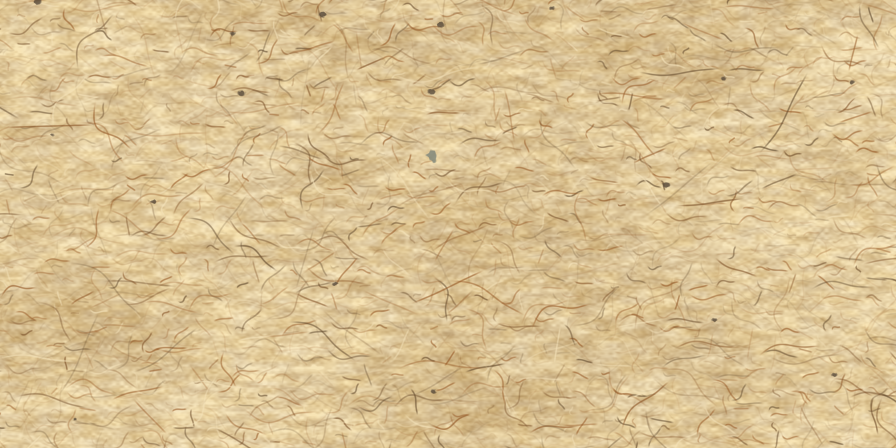
Reproduce this texture procedurally as a Shadertoy shader.

```glsl
const vec3 PULP_DARK = vec3(0.72, 0.595, 0.395);
const vec3 PULP_LIGHT = vec3(0.95, 0.875, 0.70);
const vec3 FIBRE_RUST = vec3(0.60, 0.36, 0.16);
const vec3 FIBRE_BROWN = vec3(0.38, 0.29, 0.18);
const vec3 FIBRE_PALE = vec3(0.96, 0.89, 0.73);
const vec3 FLECK_COLOR = vec3(0.30, 0.25, 0.20);
const vec3 STAIN_COLOR = vec3(0.45, 0.49, 0.46);
const vec2 STAIN_POS = vec2(0.965, 0.65);
const float STAIN_RADIUS = 0.014;
const float MEAN_TONE = 0.655;
const float CLOUD_GAIN = 0.65;
const float STREAK_GAIN = 0.85;
const float GRAIN_GAIN = 0.38;
const float WEAVE_GAIN = 0.045;
const float WEAVE_COUNT = 56.0;
const float FIBRE_WIDTH = 0.0012;
const float FLECK_CELL = 0.22;
const int FIBRE_LAYERS = 6;

float hash(vec2 p) {
    vec3 q = fract(vec3(p.xyx) * 0.1031);
    q += dot(q, q.yzx + 33.33);
    return fract((q.x + q.y) * q.z);
}

vec2 hash2(vec2 p) {
    return vec2(hash(p), hash(p + 71.7));
}

float noise(vec2 p) {
    vec2 i = floor(p), f = fract(p);
    f = f * f * (3.0 - 2.0 * f);
    return mix(mix(hash(i), hash(i + vec2(1, 0)), f.x),
               mix(hash(i + vec2(0, 1)), hash(i + vec2(1, 1)), f.x), f.y);
}

float fbm(vec2 p) {
    float sum = 0.0, gain = 0.54;
    for (int i = 0; i < 3; i++) {
        sum += gain * noise(p);
        p = p * 2.03 + 17.3;
        gain *= 0.55;
    }
    return sum;
}

// Coverage of one bowed hair centred on the origin
float hair(vec2 p, float angle, float halfLength, float bow, float px) {
    float c = cos(angle), s = sin(angle);
    p = vec2(c * p.x + s * p.y, c * p.y - s * p.x);
    float u = p.x / halfLength;
    float bend = bow * halfLength * (u * u - 0.4 + 0.35 * sin(u * 4.0));
    float slope = bow * (2.0 * u + 1.4 * cos(u * 4.0));
    float d = abs(p.y - bend) / sqrt(1.0 + slope * slope);
    float line = 1.0 - smoothstep(0.0, FIBRE_WIDTH + px, d);
    return line * (1.0 - smoothstep(0.65, 1.0, abs(u)));
}

// Scattered hairs: fine and faint in low layers, long and sparse in high ones
vec3 addFibres(vec3 color, vec2 p, float px) {
    for (int layer = 0; layer < FIBRE_LAYERS; layer++) {
        float level = float(layer) / float(FIBRE_LAYERS - 1);
        float cell = mix(0.035, 0.13, level);
        vec2 q = p / cell + float(layer) * 19.37;
        vec2 home = floor(q);
        for (int k = 0; k < 9; k++) {
            vec2 id = home + vec2(k % 3 - 1, k / 3 - 1);
            vec2 seed = id + float(layer) * 131.0;
            vec2 center = id + 0.2 + 0.6 * hash2(seed);
            vec2 shape = hash2(seed + 7.1);
            vec2 look = hash2(seed + 23.9);
            float turn = 2.0 * shape.x - 1.0;
            float angle = 0.35 * turn + 1.1 * turn * turn * turn;
            float bow = (hash(seed + 41.3) - 0.5) * 0.75;
            float halfLength = cell * mix(0.3, 0.85, shape.y);
            float cover = hair((q - center) * cell, angle, halfLength, bow, px);
            float strength = mix(0.08, 0.65, look.x * look.x * look.x);
            vec3 tint = mix(FIBRE_RUST, FIBRE_BROWN, smoothstep(0.45, 0.95, look.y));
            tint = look.y < 0.22 ? FIBRE_PALE : tint;
            color = mix(color, tint, cover * strength);
        }
    }
    return color;
}

// Rare dark specks
vec3 addFlecks(vec3 color, vec2 p, float px) {
    vec2 id = floor(p / FLECK_CELL);
    vec2 center = (id + 0.15 + 0.7 * hash2(id + 5.3)) * FLECK_CELL;
    float radius = mix(0.003, 0.007, hash(id + 9.7));
    float d = length((p - center) * vec2(0.8, 1.1)) + 0.003 * (noise(p * 220.0) - 0.5);
    float speck = 1.0 - smoothstep(radius - px, radius + px, d);
    return mix(color, FLECK_COLOR, speck * 0.75 * step(0.62, hash(id + 31.1)));
}

void mainImage(out vec4 fragColor, in vec2 fragCoord) {
    vec2 p = fragCoord / iResolution.y;
    float px = 1.0 / iResolution.y;

    // Pulp: broad clouds, matted streaks and fine grain
    vec2 warped = p + vec2(0.0, 0.025 * noise(p * vec2(7.0, 9.0)));
    float cloud = fbm(p * vec2(2.2, 5.0) + 3.7) - 0.5;
    float streak = fbm(warped * vec2(20.0, 62.0)) - 0.5;
    float grain = noise(p * vec2(110.0, 190.0)) - 0.5;

    // Staggered felt imprint
    vec2 weave = p * WEAVE_COUNT * 6.28318;
    float imprint = sin(weave.x) * sin(weave.y) * (0.5 + noise(p * 9.0));

    float tone = MEAN_TONE + CLOUD_GAIN * cloud + STREAK_GAIN * streak
               + GRAIN_GAIN * grain + WEAVE_GAIN * imprint;
    vec3 color = mix(PULP_DARK, PULP_LIGHT, clamp(tone, 0.0, 1.08));
    float warmth = noise(p * vec2(30.0, 70.0) + 51.0) - 0.5;
    color += warmth * vec3(0.015, -0.005, -0.06);

    color = addFibres(color, p, px);
    color = addFlecks(color, p, px);

    // Single mottled dye stain
    float d = length(p - STAIN_POS) + 0.014 * (noise(p * 130.0) - 0.5);
    float stain = 1.0 - smoothstep(STAIN_RADIUS * 0.4, STAIN_RADIUS, d);
    color = mix(color, STAIN_COLOR, 0.75 * stain);

    fragColor = vec4(color, 1.0);
}
```
